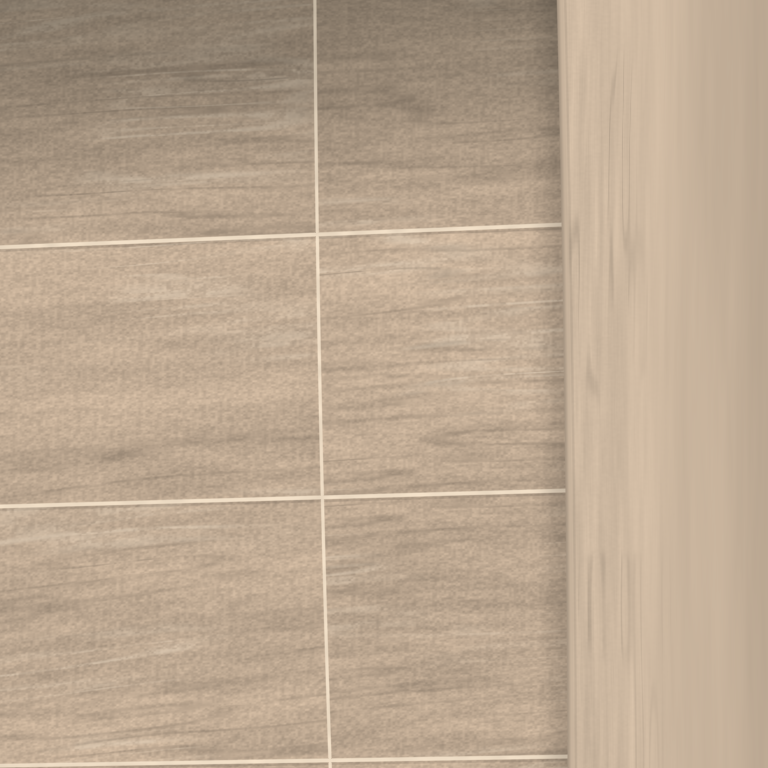
Give the GLSL for this texture, as a three.js fragment shader.

```glsl
// Stone wall tiles in slight perspective, with pale grout and a wood panel on the right.
// Tiles come from a skewed grid with hashed, stretched noise for streaks and veins;
// the panel uses the same noise stretched upward, and soft gradients light the scene.
varying vec2 vUv;

#define ROW_HEIGHT 0.3375
#define ROW_OFFSET 0.003
#define GROUT_HALF 0.0025
#define EDGE_SOFT 0.0012
#define STREAK_GAIN 0.15
#define VEIN_GAIN 0.60
#define GRAIN_GAIN 0.19
#define STONE_COLOR vec3(0.750, 0.665, 0.575)
#define VEIN_COLOR vec3(0.890, 0.820, 0.730)
#define GROUT_COLOR vec3(0.960, 0.890, 0.795)
#define WOOD_COLOR vec3(0.805, 0.722, 0.630)
#define SHADOW_COLOR vec3(0.490, 0.440, 0.380)

float hash(vec2 p) {
  return fract(sin(dot(p, vec2(127.1, 311.7))) * 43758.545);
}

float noise(vec2 p) {
  vec2 i = floor(p), f = fract(p);
  f = f * f * (3.0 - 2.0 * f);
  return mix(mix(hash(i), hash(i + vec2(1.0, 0.0)), f.x),
             mix(hash(i + vec2(0.0, 1.0)), hash(i + 1.0), f.x), f.y);
}

float fbm(vec2 p) {
  float sum = 0.0, weight = 0.5;
  for (int k = 0; k < 4; k++) {
    sum += weight * noise(p);
    p = p * 2.03 + 17.3;
    weight *= 0.5;
  }
  return sum / 0.9375;
}

// Thin ridges along the level lines of stretched noise
float veins(vec2 p, float width) {
  return 1.0 - smoothstep(0.0, width, abs(noise(p) - 0.5));
}

float lineMask(float dist, float halfWidth) {
  return 1.0 - smoothstep(halfWidth - EDGE_SOFT, halfWidth + EDGE_SOFT, abs(dist));
}

// Fine speckle, slightly longer along the layers
float grain(vec2 p) {
  return noise(p * vec2(190.0, 270.0)) * 0.5 + noise(p * vec2(330.0, 430.0) + 9.0) * 0.5 - 0.5;
}

vec3 stone(vec2 uv, vec2 tile) {
  float seed = hash(tile + 3.7);
  vec2 p = uv + vec2(seed * 7.0, hash(tile + 8.1) * 5.0);
  // Bend the layers gently upward to the right
  p.y -= uv.x * mix(0.05, 0.11, seed) + 0.022 * noise(p * vec2(3.5, 5.0));

  float broad = fbm(p * vec2(3.0, 12.0)) - 0.5;
  float fine = fbm(p * vec2(8.0, 75.0)) - 0.5;
  float speckle = grain(p);
  // Worn gaps break the veins into short strokes
  float wear = smoothstep(0.25, 0.65, noise(p * vec2(38.0, 150.0)) + 0.5 * speckle);
  float patches = smoothstep(0.42, 0.72, noise(p * vec2(5.0, 13.0) + 4.0));
  float pale = 0.9 * veins(p * vec2(2.2, 36.0), 0.075);
  pale = max(pale, 0.6 * veins(p * vec2(4.0, 80.0) + 31.0, 0.16));
  pale *= patches * mix(0.35, 1.0, wear);
  float dark = veins(p * vec2(4.5, 75.0) + 57.0, 0.16) * mix(0.3, 1.0, wear)
             * smoothstep(0.42, 0.72, noise(p * vec2(4.0, 12.0) + 23.0));

  vec3 color = STONE_COLOR * (0.985 + 0.03 * seed);
  color *= 1.0 + STREAK_GAIN * (broad + fine) + GRAIN_GAIN * speckle;
  color = mix(color, VEIN_COLOR, VEIN_GAIN * pale);
  return color * (1.0 - 0.10 * dark);
}

vec3 wood(vec2 uv, float fromEdge) {
  vec2 p = vec2(uv.x + 0.007 * noise(uv * vec2(5.0, 4.0)), uv.y);
  float bands = fbm(p * vec2(24.0, 1.0)) - 0.5;
  float fibres = fbm(p * vec2(150.0, 7.0)) - 0.5;
  float sharp = 1.0 - smoothstep(0.03, 0.17, fromEdge);
  float pores = veins(p * vec2(110.0, 5.0) + 12.0, 0.14)
              * smoothstep(0.4, 0.7, noise(p * vec2(32.0, 9.0)));
  vec3 color = WOOD_COLOR * (1.0 + 0.10 * bands + (0.03 + 0.10 * sharp) * fibres);
  color *= 1.0 - 0.09 * pores * sharp + 0.03 * sharp * grain(uv);
  color *= 1.0 - 0.07 * smoothstep(0.12, 0.27, fromEdge);

  // Rounded front edge with a soft crease behind it
  float lip = 1.0 - smoothstep(0.006, 0.012, fromEdge);
  color = mix(color, WOOD_COLOR * 0.96, lip * 0.8);
  color *= 1.0 - 0.07 * lineMask(fromEdge - 0.011, 0.0015);
  return color * mix(0.84, 1.0, smoothstep(0.0, 0.006, fromEdge));
}

void main() {
  vec2 uv = vUv;

  // Skewed grid: rows fan out slightly, the upright joint leans
  float level = (uv.y - 0.016 * uv.x) / (1.0 + 0.036 * uv.x) - ROW_OFFSET;
  float jointX = 0.430 - 0.034 * uv.y + 0.014 * uv.y * uv.y;
  float toRow = (fract(level / ROW_HEIGHT + 0.5) - 0.5) * ROW_HEIGHT;
  float toJoint = uv.x - jointX;
  vec3 color = stone(uv, vec2(step(0.0, toJoint), floor(level / ROW_HEIGHT)));

  // Grout with a faint shaded lower rim
  color *= 1.0 - 0.10 * lineMask(toRow + 0.004, 0.002);
  float grout = max(lineMask(toRow, GROUT_HALF), lineMask(toJoint, GROUT_HALF * 0.85));
  color = mix(color, GROUT_COLOR * (0.96 + 0.06 * noise(uv * 60.0)), grout * 0.94);

  // Shade from above, deepest at the upper left, and beside the panel
  float topShade = smoothstep(0.64, 1.09, uv.y + 0.06 * (0.4 - uv.x));
  color *= mix(vec3(1.0), SHADOW_COLOR / STONE_COLOR, topShade * (1.0 - 0.4 * grout));
  float fromEdge = uv.x - (0.739 - 0.004 * uv.y - 0.010 * uv.y * uv.y);
  color *= 1.0 - 0.15 * smoothstep(-0.045, 0.0, fromEdge);

  color = mix(color, wood(uv, fromEdge), smoothstep(-EDGE_SOFT, EDGE_SOFT, fromEdge));
  gl_FragColor = vec4(color, 1.0);
}
```
